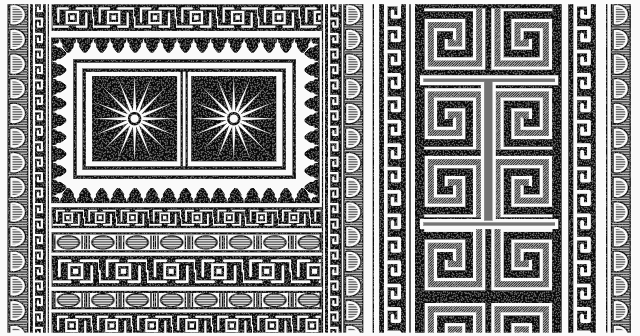
A Shadertoy shader for this pattern:

```glsl
// Engraved ornament: key borders, two sunbursts, bead rows and square spirals.
// The canvas maps to a 768 x 402 layout with y down; distance functions lay
// ink and paper over each other, then cellular grain speckles the ink.
const float PAPER = 0.98, INK = 0.04;
float pixel, tone = PAPER;
vec2 p;

void paint(float d, float value) { tone = mix(tone, value, clamp(0.5 - d / pixel, 0.0, 1.0)); }

float box(float left, float top, float right, float bottom) {
    vec2 d = abs(p - 0.5 * vec2(left + right, top + bottom)) - 0.5 * vec2(right - left, bottom - top);
    return max(d.x, d.y);
}

float segment(vec2 q, vec2 a, vec2 b) {
    vec2 ab = b - a;
    return length(q - a - ab * clamp(dot(q - a, ab) / dot(ab, ab), 0.0, 1.0));
}

float repeat(float x, float period) { return (fract(x / period) - 0.5) * period; }

float hatch(float t) { return 0.57 + 0.28 * sin(t * 2.1); }

float cellular(vec2 q) {
    float nearest = 2.0;
    for (int k = 0; k < 9; k++) {
        vec2 c = floor(q) + vec2(k % 3 - 1, k / 3 - 1);
        vec2 h = fract(sin(vec2(dot(c, vec2(127.1, 311.7)), dot(c, vec2(269.5, 183.3)))) * 43758.5);
        nearest = min(nearest, length(c + h - q));
    }
    return nearest;
}

// Vertical border of hooked keys
void keyColumn(float left, float right, float period) {
    float bounds = box(left, 0.0, right, 402.0);
    paint(bounds, INK);
    float w = 0.5 * (right - left), a = 0.5 * w, h = 0.52 * period;
    vec2 q = vec2(p.x - left - w, repeat(p.y, period) + 0.3 * period);
    float d = min(abs(q.x + a), segment(q, vec2(-a, 0), vec2(a, 0)));
    d = min(d, segment(q, vec2(a, 0), vec2(a, h)));
    d = min(d, segment(q, vec2(a, h), vec2(0, h)));
    d = min(d, segment(q, vec2(0, h), vec2(0, 0.55 * h)));
    paint(max(bounds + 1.0, d - 0.14 * w), PAPER);
}

// Vertical border of hatched eggs
void eggColumn(float left, float right) {
    float bounds = box(left, 0.0, right, 402.0);
    paint(bounds, INK);
    paint(bounds + 1.5, hatch(p.y) - 0.08);
    vec2 q = vec2(p.x - 0.5 * (left + right) + 5.0, repeat(p.y - 3.0, 29.5));
    float egg = max((length(q / vec2(15, 13)) - 1.0) * 13.0, bounds + 2.0);
    paint(egg, INK);
    paint(egg + 1.4, PAPER);
    paint(egg + 4.0, hatch(p.y) + 0.08);
}

// Horizontal band of framed squares and interlocking hooks
void keyBand(float top, float bottom) {
    float h = 0.5 * (bottom - top), bounds = box(62.0, top, 386.0, bottom);
    vec2 q = (p - vec2(62, top + h)) / h;
    vec2 e = vec2(repeat(q.x + 1.55, 3.1), q.y);
    if (e.x < 0.0) e = -e;
    float m = max(abs(repeat(q.x, 3.1)), abs(q.y));
    float d = min(abs(m - 0.42), m - 0.08);
    d = min(d, segment(e, vec2(0), vec2(0, 0.68)));
    d = min(d, segment(e, vec2(0, 0.68), vec2(1.2, 0.68)));
    d = min(d, segment(e, vec2(0.5, 0.3), vec2(0.5, -0.68)));
    d = min(d, segment(e, vec2(0.5, -0.68), vec2(1.2, -0.68)));
    paint(bounds, INK);
    paint(max(bounds + 1.0, (d - 0.09) * h), PAPER);
}

void beadRow(float top, float bottom) {
    float bounds = box(62.0, top, 386.0, bottom);
    paint(bounds, INK);
    paint(bounds + 2.5, PAPER);
    vec2 q = vec2(repeat(p.x - 61.5, 41.3), p.y - 0.5 * (top + bottom));
    float bead = max(bounds + 2.0, (length(q / vec2(14, 8.5)) - 1.0) * 8.5);
    paint(bead, INK);
    paint(bead + 1.3, hatch(p.y) + 0.05);
    float reel = abs(abs(abs(q.x) - 18.0) - 1.6) - 0.8;
    paint(max(max(reel, abs(q.y) - 8.0), bounds + 2.0), INK);
}

// Leaf border, double frame and two sunbursts
void sunPanel() {
    vec2 c = vec2(161, 99) - abs(p - vec2(222.5, 144));
    float depth = min(c.x, c.y);
    float u = abs(repeat(c.x < c.y ? p.y - 144.0 : p.x - 222.5, 20.1));
    paint(-depth, INK);
    float bud = min(u - 0.4 - 0.025 * depth * depth, length(vec2(u, depth - 9.0)) - 3.4);
    paint(max(2.0 - depth, bud), PAPER);
    paint(18.0 - depth, PAPER);
    paint(abs(box(90.0, 73.0, 353.0, 212.0)) - 2.0, INK);
    paint(abs(box(101.0, 84.0, 341.0, 201.0)) - 2.0, INK);
    paint(max(abs(abs(p.x - 221.0) - 3.0) - 1.3, abs(p.y - 142.0) - 59.0), INK);
    vec2 q = vec2(abs(p.x - 221.0) - 59.5, p.y - 142.0);
    float block = max(abs(q.x), abs(q.y)) - 51.0, r = length(q);
    float turn = repeat(atan(q.y, q.x) + 0.19635, 0.3927);
    paint(block, INK);
    paint(max(block + 3.0, r * abs(sin(turn)) - 2.5 + r / 20.0), PAPER);
    paint(r - 8.0, INK);
    paint(r - 5.0, PAPER);
}

// Paired spirals: shifting half of the square rings by half a pitch joins them
void spiralPanel() {
    paint(box(498.0, 0.0, 674.0, 402.0), INK);
    float row = floor((p.y - 3.0) / 88.0);
    vec2 q = vec2(abs(p.x - 586.0) - 40.0, p.y - 47.0 - 88.0 * row - (row == 1.0 ? 7.0 : 0.0));
    float bounds = max(abs(q.x), abs(q.y)) - 37.0;
    if (mod(row, 3.0) > 0.5) q.y = -q.y;
    float m = q.y > 0.0 ? max(abs(q.x), q.y) : max(abs(q.x - 12.0), -q.y) + 12.0;
    float line = abs(repeat(m + 7.0, 24.0));
    paint(max(bounds, line - 7.5), PAPER);
    paint(max(bounds, line - 3.6), hatch(p.x + p.y) - 0.15);
    float stem = min(box(577.0, 90.0, 595.0, 268.0), abs(box(510.0, 96.0, 664.0, 268.0)) - 6.0);
    stem = max(stem, min(abs(p.x - 586.0) - 9.0, abs(abs(p.y - 182.0) - 86.0) - 6.0));
    paint(stem, PAPER);
    paint(stem + 4.0, 0.45);
}

void mainImage(out vec4 fragColor, in vec2 fragCoord) {
    p = vec2(0, 402) + fragCoord / iResolution.xy * vec2(768, -402);
    pixel = 768.0 / iResolution.x;
    eggColumn(9.0, 34.0); eggColumn(412.0, 436.0); eggColumn(733.0, 757.0);
    keyColumn(36.0, 55.0, 18.5); keyColumn(390.0, 410.0, 18.5);
    keyColumn(455.0, 487.0, 28.0); keyColumn(682.0, 715.0, 28.0);
    paint(min(abs(p.x - 448.0), min(abs(p.x - 492.0), abs(p.x - 728.0))) - 0.8, INK);
    paint(abs(abs(p.x - 222.5) - 164.5) - 0.7, INK);
    sunPanel();
    keyBand(5.0, 37.0); keyBand(248.0, 273.0); keyBand(306.0, 343.0); keyBand(374.0, 405.0);
    beadRow(278.0, 302.0); beadRow(348.0, 370.0);
    spiralPanel();
    // Stippled grain in the dark areas, then the paper margins
    float grain = 1.0 - smoothstep(0.1, 0.55, cellular(p / 2.6));
    tone += 0.38 * grain * (1.0 - smoothstep(0.05, 0.4, tone));
    paint(196.5 - abs(p.y - 201.5), PAPER);
    fragColor = vec4(vec3(tone), 1.0);
}
```
